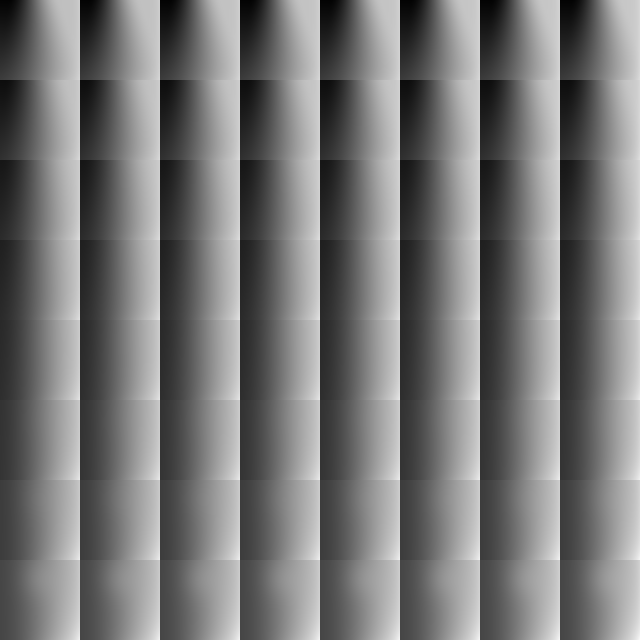
Reproduce this pattern procedurally as a three.js fragment shader.

```glsl
// Eight by eight grid of grey gradient tiles that shift in tone by row and column.
varying vec2 vUv;

float tileShade(vec2 uv) {
  vec2 grid = clamp(uv, 0.0, 0.99999) * 8.0;
  vec2 p = fract(grid);
  vec2 cell = floor(grid) / 7.0;
  float rise = cell.y;

  // Left to right ramp, steeper towards the top of the upper tiles
  float steep = rise * rise * p.y;
  float x = p.x - 0.04 * (cell.x - 0.5) * rise;
  float ramp = smoothstep(mix(-0.05, 0.12, steep), mix(1.15, 0.77, steep), x);
  float dark = 0.27 - 0.26 * rise * mix(1.0 - 0.85 * rise * rise, 1.0, p.y);
  float light = 0.75 + 0.03 * cell.x;
  float shade = mix(dark, light, ramp);

  // Lighter foot and right rim
  shade += 0.05 * smoothstep(0.2, 0.8, p.x) * exp(-8.0 * p.y);
  shade += 0.06 * exp(-22.0 * (1.0 - p.x));

  // Bright lower right corner, strongest in the lower rows
  vec2 corner = (p - vec2(1.0, 0.0)) * vec2(5.0, 3.0);
  shade += 0.12 * (1.0 - 0.9 * rise) * exp(-length(corner));

  // Soft glow in the lowest rows
  vec2 glow = (p - vec2(0.45 + 0.08 * cell.x, 0.77)) * vec2(4.5, 4.0);
  shade += 0.06 * exp(-7.0 * rise) * exp(-dot(glow, glow));
  return clamp(shade, 0.0, 1.0);
}

void main() {
  // Four samples smooth the tile edges
  vec2 texel = fwidth(vUv);
  float shade = 0.0;
  for (int i = 0; i < 4; i++) {
    float k = float(i);
    vec2 offset = vec2(mod(k, 2.0), floor(k / 2.0)) - 0.5;
    shade += 0.25 * tileShade(vUv + 0.5 * offset * texel);
  }
  gl_FragColor = vec4(vec3(shade), 1.0);
}
```
